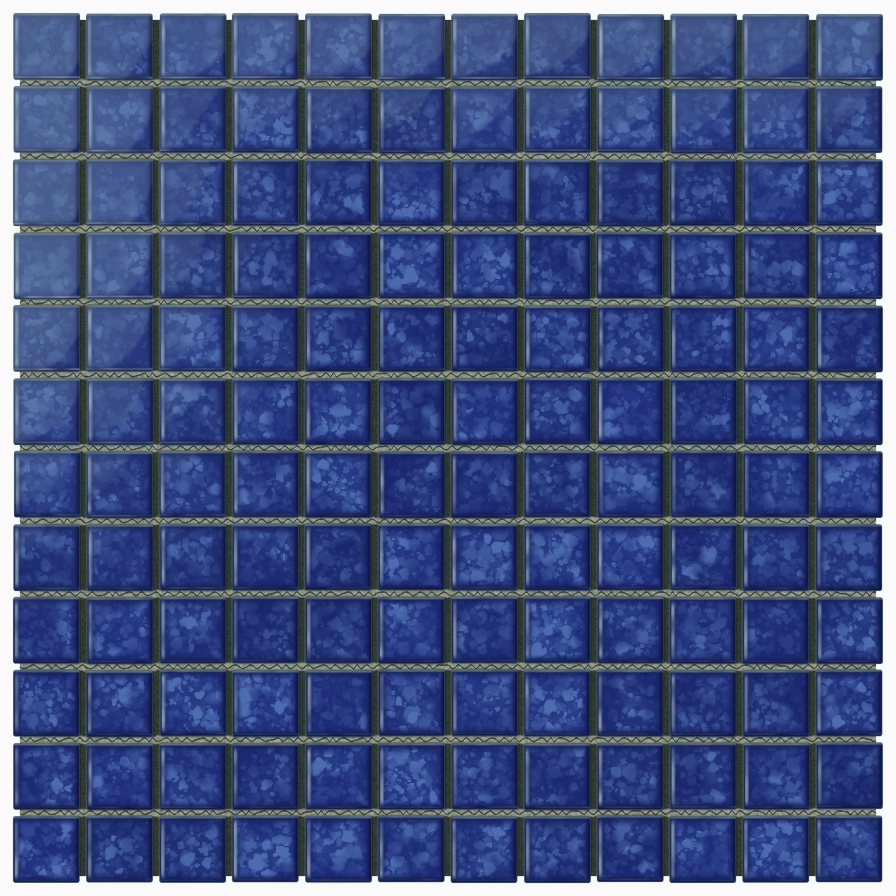
This texture is drawn by a WebGL 2 fragment shader. Its source:

```glsl
#version 300 es
precision highp float;
// Glossy cobalt mosaic: 12 by 12 mottled glazed tiles on pale and dark grout.
uniform vec2 u_resolution;
out vec4 outColor;

float hash(vec2 p) {
  return fract(sin(dot(p, vec2(127.1, 311.7))) * 43758.5453);
}

float noise(vec2 p) {
  vec2 i = floor(p), f = fract(p);
  f = f * f * (3.0 - 2.0 * f);
  return mix(mix(hash(i), hash(i + vec2(1, 0)), f.x),
             mix(hash(i + vec2(0, 1)), hash(i + 1.0), f.x), f.y);
}

float roundedBox(vec2 p, vec2 halfSize, float r) {
  vec2 d = abs(p) - halfSize + r;
  return length(max(d, 0.0)) + min(max(d.x, d.y), 0.0) - r;
}

// Scattered soft-edged blooms of pale glaze, one per jittered cell.
float blooms(vec2 p) {
  p += 0.45 * (vec2(noise(p * 2.7), noise(p * 2.7 + 31.0)) - 0.5);
  vec2 base = floor(p);
  float sum = 0.0;
  for (int y = -1; y <= 1; y++)
    for (int x = -1; x <= 1; x++) {
      vec2 c = base + vec2(x, y);
      vec2 center = c + vec2(hash(c), hash(c + 17.0));
      float radius = mix(0.25, 0.75, hash(c + 43.0));
      float bloom = 1.0 - smoothstep(radius * 0.55, radius, length(p - center));
      sum = max(sum, bloom * hash(c + 71.0));
    }
  return sum;
}

vec3 groutColor(vec2 q, vec2 l, float d) {
  float grain = noise(q * 45.0);
  float across = smoothstep(0.43, 0.465, abs(l.y));
  vec3 channel = mix(vec3(0.19, 0.23, 0.19), vec3(0.40, 0.44, 0.40),
                     smoothstep(-0.48, -0.455, l.x) * step(l.x, 0.0));
  vec3 ledge = vec3(0.57, 0.60, 0.55);
  // Dark mesh threads wander along the horizontal joints.
  float thread = abs(fract(q.y + 0.5) - 0.5 - 0.025 * sin(q.x * 38.0 + 5.0 * noise(q * 6.0)));
  ledge = mix(vec3(0.26, 0.29, 0.24), ledge, smoothstep(0.004, 0.018, thread));
  vec3 col = mix(channel, ledge, across) * (0.82 + 0.3 * grain);
  return col * mix(0.72, 1.0, smoothstep(0.0, 0.025, d));
}

vec3 glazeColor(vec2 uv, vec2 id, vec2 l, float d) {
  vec2 p = l + id * 7.31;
  float tone = hash(id + 5.0);

  // Cobalt body, cloudy patches and two sizes of blooms.
  float cloud = smoothstep(0.2, 0.75, noise(p * 3.2) * 0.7 + noise(p * 8.0) * 0.3);
  float spots = max(blooms(p * 5.5), 0.75 * blooms(p * 11.0 + 9.0));
  float inner = smoothstep(0.01, 0.17, -d);
  float mottle = (0.18 * cloud + spots * mix(0.35, 1.0, cloud)) * inner;
  vec3 col = mix(vec3(0.085, 0.125, 0.37), vec3(0.12, 0.18, 0.49), inner * (0.4 + 0.6 * tone));
  col = mix(col, vec3(0.32, 0.45, 0.71), clamp(mottle * (0.72 + 0.4 * tone), 0.0, 0.9));

  // Window haze from the upper left and top, cut by a curved edge in each tile.
  float haze = (1.0 - smoothstep(0.0, 0.45, uv.x)) * smoothstep(0.2, 0.75, uv.y);
  haze = max(haze, 0.8 * smoothstep(0.7, 1.0, uv.y));
  float reach = 0.25 + 1.1 * haze + 0.2 * (tone - 0.5);
  float arc = 1.0 - smoothstep(-0.04, 0.04, length(l - vec2(-0.55, 0.5)) - reach);
  col = mix(col, vec3(0.40, 0.50, 0.63), haze * (0.22 + 0.38 * arc));

  // Rounded rims: shaded right and bottom, glints at left, top and base.
  vec2 lo = l + 0.455, hi = 0.455 - l;
  col *= mix(0.62, 1.0, smoothstep(0.0, 0.08, min(hi.x, lo.y)));
  float taper = smoothstep(0.01, 0.14, min(lo.y, hi.y));
  float left = smoothstep(0.012, 0.035, lo.x) * (1.0 - smoothstep(0.045, 0.09, lo.x));
  left *= taper * (0.35 + 0.65 * noise(vec2(id.x * 9.0, p.y * 5.0)));
  float base = smoothstep(0.01, 0.03, lo.y) * (1.0 - smoothstep(0.03, 0.06, lo.y));
  base *= (0.2 + 0.5 * haze) * noise(p * vec2(5.0, 1.0));
  float top = 1.0 - smoothstep(0.015, 0.045, hi.y);
  col = mix(col, vec3(0.68, 0.76, 0.77), max(left * 0.75, base));
  col = mix(col, vec3(0.51, 0.60, 0.62), top * (0.35 + 0.4 * noise(p * 6.0)));
  float rim = 1.0 - smoothstep(0.0, 0.022, -d);
  return mix(col, vec3(0.27, 0.42, 0.48), rim * 0.55);
}

void main() {
  vec2 uv = gl_FragCoord.xy / u_resolution;
  float pitch = 0.0814;
  vec2 q = (uv - 0.5) / pitch + 6.0;
  vec2 id = clamp(floor(q), 0.0, 11.0);
  float aa = 0.7 / (pitch * min(u_resolution.x, u_resolution.y));

  // Each tile sits very slightly off its grid place.
  vec2 l = q - id - 0.5 - 0.016 * (vec2(hash(id), hash(id + 3.0)) - 0.5);
  float d = roundedBox(l, vec2(0.457), 0.035);

  // White surround, grout sheet ending just inside it, then tiles.
  float sheet = roundedBox(q - 6.0, vec2(5.87), 0.02);
  vec3 col = mix(groutColor(q, l, d), vec3(0.98), smoothstep(-aa, aa, sheet));
  col = mix(glazeColor(uv, id, l, d), col, smoothstep(-aa, aa, d));
  outColor = vec4(col, 1.0);
}
```
